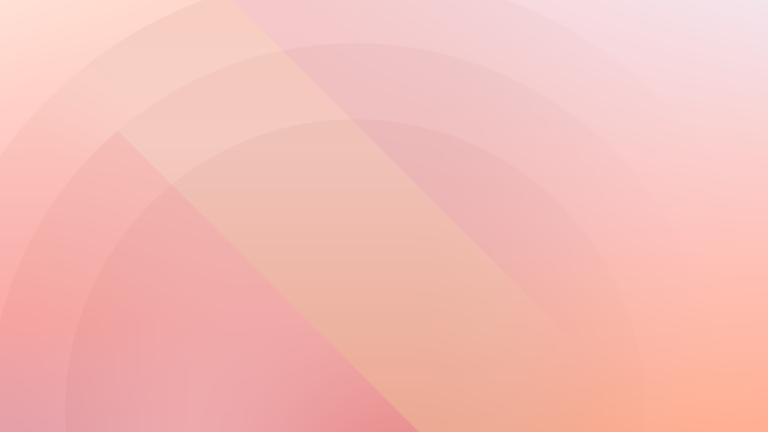
Write a Shadertoy shader that draws this background.

```glsl
// Soft pastel backdrop: three concentric discs and a diagonal band over warm
// gradients. Each side of the band has its own colour field; the discs
// multiply a faint tint on top that fades out toward the right.

#define CENTER vec2(0.822, 0.053)
#define INNER_RADIUS 0.671
#define RING_STEP 0.1825
#define RING_SHRINK 0.0065
#define BAND_LOW -0.030
#define BAND_HIGH 0.537
#define RING_TINT vec3(0.981, 0.968, 0.965)
#define RING_FADE vec2(0.95, 1.75)
#define BAND_FADE vec2(1.08, 1.42)

// Antialiased step: 1 where the signed distance is positive
float edge(float dist) {
    float pixel = 1.0 / iResolution.y;
    return smoothstep(-pixel, pixel, dist);
}

// Coverage of disc i; the rings narrow slightly outward
float discMask(vec2 p, float i) {
    float radius = INNER_RADIUS + i * (RING_STEP - RING_SHRINK * i);
    return edge(radius - length(p - CENTER));
}

// Vertical blend through three stops, the middle one at height h
vec3 threeStops(vec3 top, vec3 middle, vec3 bottom, float h, float y) {
    return y > h ? mix(middle, top, (y - h) / (1.0 - h))
                 : mix(bottom, middle, y / h);
}

// Cream through coral to dusty pink
vec3 leftField(vec2 p) {
    float across = clamp(p.x / 0.95, 0.0, 1.0);
    vec3 cream = mix(vec3(1.00, 0.88, 0.835), vec3(1.00, 0.80, 0.75), across);
    vec3 coral = mix(vec3(1.00, 0.685, 0.675), vec3(1.00, 0.735, 0.735), smoothstep(0.0, 0.6, across));
    vec3 dusty = mix(vec3(0.93, 0.67, 0.71), vec3(0.985, 0.73, 0.755), smoothstep(0.0, 0.5, across));
    dusty = mix(dusty, vec3(0.97, 0.63, 0.635), smoothstep(0.45, 1.0, across));
    return threeStops(cream, coral, dusty, 0.26, p.y);
}

// Pale lilac through rose to apricot
vec3 rightField(vec2 p) {
    float across = clamp((p.x - 0.7) / 1.08, 0.0, 1.0);
    vec3 lilac = mix(vec3(0.98, 0.815, 0.82), vec3(0.957, 0.895, 0.925), across);
    vec3 rose = mix(vec3(0.98, 0.77, 0.785), vec3(0.995, 0.77, 0.74), across);
    vec3 apricot = mix(vec3(0.985, 0.72, 0.63), vec3(1.00, 0.685, 0.57), across);
    return threeStops(lilac, rose, apricot, 0.47, p.y);
}

// Peach to sand
vec3 bandField(vec2 p) {
    return threeStops(vec3(0.99, 0.835, 0.79), vec3(0.995, 0.84, 0.805),
                      vec3(0.98, 0.73, 0.64), 0.66, p.y);
}

void mainImage(out vec4 fragColor, in vec2 fragCoord) {
    vec2 p = fragCoord / iResolution.y;
    float diagonal = p.x + p.y - 1.0;

    // Diagonal division: the low side is crisp only within the middle disc
    float softLow = smoothstep(BAND_LOW - 0.22, BAND_LOW + 0.18, diagonal);
    float crispLow = edge((diagonal - BAND_LOW) * 0.7071);
    float aboveLow = mix(softLow, crispLow, discMask(p, 1.0));
    float aboveHigh = edge((diagonal - BAND_HIGH) * 0.7071);
    vec3 right = rightField(p);
    vec3 band = mix(bandField(p), right, smoothstep(BAND_FADE.x, BAND_FADE.y, p.x));
    vec3 color = mix(leftField(p), band, aboveLow * discMask(p, 2.0));
    color = mix(color, right, aboveHigh);

    // Overlapping translucent discs
    float strength = 1.0 - smoothstep(RING_FADE.x, RING_FADE.y, p.x);
    for (int i = 0; i < 3; i++) {
        color *= mix(vec3(1.0), RING_TINT, discMask(p, float(i)) * strength);
    }

    fragColor = vec4(color, 1.0);
}
```
